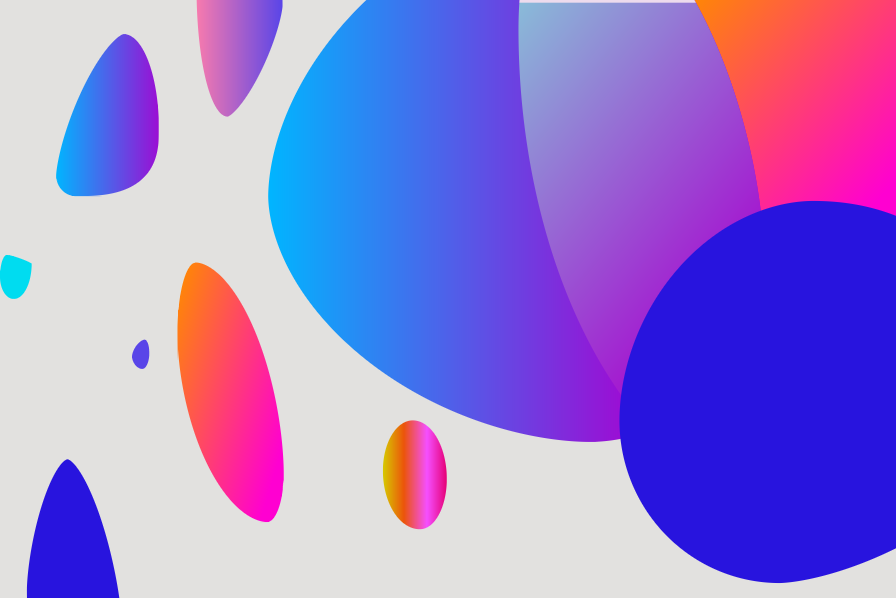
Give the GLSL for this background, as a WebGL 2 fragment shader.

```glsl
#version 300 es
precision highp float;

uniform vec2 u_resolution;
out vec4 outColor;

// Units: canvas height is 1, canvas width is ASPECT.
const float ASPECT = 1.5;
const float STRIP_BOTTOM = 0.9955;

const vec3 PAPER   = vec3(0.886, 0.882, 0.875);
const vec3 INK     = vec3(0.157, 0.078, 0.871);
const vec3 SKY     = vec3(0.000, 0.710, 1.000);
const vec3 VIOLET  = vec3(0.608, 0.055, 0.831);
const vec3 ORANGE  = vec3(1.000, 0.520, 0.030);
const vec3 MAGENTA = vec3(1.000, 0.000, 0.820);
const vec3 MIST    = vec3(0.537, 0.737, 0.847);
const vec3 ORCHID  = vec3(0.640, 0.115, 0.816);
const vec3 ROSE    = vec3(0.970, 0.480, 0.680);
const vec3 INDIGO  = vec3(0.350, 0.270, 0.910);
const vec3 CYAN    = vec3(0.000, 0.863, 0.941);
const vec3 OLIVE   = vec3(0.840, 0.790, 0.000);
const vec3 RUST    = vec3(0.922, 0.330, 0.040);
const vec3 PINK    = vec3(0.960, 0.310, 1.000);
const vec3 CRIMSON = vec3(0.900, 0.000, 0.460);
const vec3 STRIP   = vec3(0.930, 0.860, 0.930);

// Bounds are left, bottom, right, top. Touch holds where each side is met:
// y on the left, x on the bottom, y on the right, x on the top.
// Bend is the roundness of the corners, counterclockwise from lower left.
struct Blob { vec4 bounds; vec4 touch; vec4 bend; };

const Blob SAIL = Blob(vec4(0.449, 0.261, 1.279, 1.164),
    vec4(0.672, 0.986, 0.570, 0.986), vec4(1.8, 2.0, 1.7, 1.8));
const Blob SHEET = Blob(vec4(0.868, 0.141, 2.0, 1.5),
    vec4(0.951, 1.367, 0.7, 1.3), vec4(2.0));
const Blob DISC = Blob(vec4(1.037, 0.025, 1.719, 0.664),
    vec4(0.297, 1.305, 0.297, 1.361), vec4(2.0, 1.55, 2.1, 1.9));
const Blob PEBBLE = Blob(vec4(0.094, 0.672, 0.266, 0.943),
    vec4(0.707, 0.127, 0.785, 0.207), vec4(2.0, 2.7, 2.0, 1.4));
const Blob DROP = Blob(vec4(0.329, 0.805, 0.473, 1.2),
    vec4(1.02, 0.381, 0.99, 0.4), vec4(2.0, 1.35, 2.0, 2.0));
const Blob CHIP = Blob(vec4(0.0, 0.5, 0.053, 0.574),
    vec4(0.537, 0.023, 0.559, 0.012), vec4(2.0, 2.0, 1.2, 2.0));
const Blob SEED = Blob(vec4(0.221, 0.383, 0.25, 0.432),
    vec4(0.404, 0.238, 0.41, 0.242), vec4(1.8, 2.0, 2.0, 1.6));
const Blob LEAF = Blob(vec4(0.297, 0.127, 0.475, 0.561),
    vec4(0.443, 0.447, 0.209, 0.328), vec4(1.8, 2.0, 1.75, 2.0));
const Blob BEAD = Blob(vec4(0.641, 0.115, 0.748, 0.297),
    vec4(0.213, 0.703, 0.199, 0.691), vec4(2.0));
const Blob HILL = Blob(vec4(0.045, -0.2, 0.205, 0.232),
    vec4(0.014, 0.12, -0.055, 0.113), vec4(2.0, 2.0, 1.5, 1.55));

// Superellipse arc that joins two neighbouring sides; zero on the outline.
float arc(vec2 p, vec2 centre, vec2 corner, float bend) {
    vec2 q = pow(max((p - centre) / (corner - centre), 0.0), vec2(bend));
    return pow(q.x + q.y, 1.0 / bend) - 1.0;
}

// Smooth-edged coverage of a blob made of four arcs.
float cover(vec2 p, Blob s) {
    float lower = max(arc(p, s.touch.yx, s.bounds.xy, s.bend.x),
                      arc(p, s.touch.yz, s.bounds.zy, s.bend.y));
    float upper = max(arc(p, s.touch.wz, s.bounds.zw, s.bend.z),
                      arc(p, s.touch.wx, s.bounds.xw, s.bend.w));
    float d = max(lower, upper);
    float width = max(length(vec2(dFdx(d), dFdy(d))), 1e-4);
    return clamp(0.5 - d / width, 0.0, 1.0);
}

// Position along the line from a to b, from 0 to 1.
float ramp(vec2 p, vec2 a, vec2 b) {
    return clamp(dot(p - a, b - a) / dot(b - a, b - a), 0.0, 1.0);
}

// Left-to-right position inside a blob.
float across(vec2 p, Blob s) {
    return ramp(p, s.bounds.xy, s.bounds.zy);
}

void main() {
    vec2 p = gl_FragCoord.xy / u_resolution * vec2(ASPECT, 1.0);
    vec3 color = PAPER;

    // Large overlapping pair, with a diagonal tint where they cross
    float sheet = cover(p, SHEET);
    float sail = cover(p, SAIL);
    vec3 warm = mix(ORANGE, MAGENTA, ramp(p, vec2(1.164, 1.0), vec2(1.492, 0.688)));
    vec3 cool = mix(SKY, VIOLET, ramp(p, vec2(0.449, 0.0), vec2(1.045, 0.0)));
    vec3 tint = mix(MIST, ORCHID, ramp(p, vec2(0.869, 1.0), vec2(1.285, 0.666)));
    float pixel = 1.0 / u_resolution.y;
    tint = mix(tint, STRIP, clamp((p.y - STRIP_BOTTOM) / pixel + 0.5, 0.0, 1.0));
    color = mix(color, warm, sheet);
    color = mix(color, cool, sail);
    color = mix(color, tint, sheet * sail);

    // Flat shapes
    color = mix(color, INK, max(cover(p, DISC), cover(p, HILL)));
    color = mix(color, CYAN, cover(p, CHIP));
    color = mix(color, INDIGO, cover(p, SEED));

    // Small gradient shapes
    color = mix(color, mix(SKY, VIOLET, across(p, PEBBLE)), cover(p, PEBBLE));
    color = mix(color, mix(ROSE, INDIGO, across(p, DROP)), cover(p, DROP));
    float glow = ramp(p, vec2(0.293, 0.492), vec2(0.525, 0.422));
    color = mix(color, mix(ORANGE, MAGENTA, glow), cover(p, LEAF));
    float t = across(p, BEAD);
    vec3 bands = mix(OLIVE, RUST, clamp(t / 0.33, 0.0, 1.0));
    bands = mix(bands, PINK, clamp((t - 0.33) / 0.36, 0.0, 1.0));
    bands = mix(bands, CRIMSON, clamp((t - 0.69) / 0.31, 0.0, 1.0));
    color = mix(color, bands, cover(p, BEAD));

    outColor = vec4(color, 1.0);
}
```
